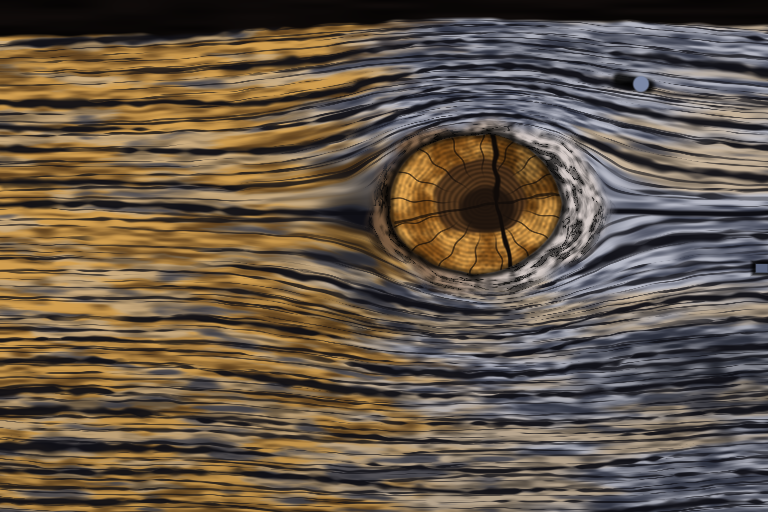
A WebGL 1 fragment shader for this texture:

```glsl
precision highp float;
// Weathered plank with a round knot: grain follows the stream lines of a flow
// around an ellipse, split by row-based cracks and stretched noise.
// The wood fades from amber at the left to bleached grey-blue at the right.
uniform vec2 u_resolution;

float hash(vec2 p) {
  return fract(sin(dot(p, vec2(127.1, 311.7))) * 43758.5);
}

float noise(vec2 p) {
  vec2 i = floor(p), f = fract(p);
  f = f * f * (3. - 2. * f);
  return mix(mix(hash(i), hash(i + vec2(1, 0)), f.x),
             mix(hash(i + vec2(0, 1)), hash(i + 1.), f.x), f.y);
}

float fbm(vec2 p) {
  float sum = 0., amp = .53;
  for (int i = 0; i < 4; i++) {
    sum += amp * noise(p);
    p = p * 2.03 + 7.3;
    amp *= .5;
  }
  return sum;
}

// Soft elliptical patch: 1 at the centre, falling to 0.
float blob(vec2 p, vec2 center, vec2 radius) {
  vec2 d = (p - center) / radius;
  return exp(-dot(d, d));
}

// Thin dark line between two points.
float stroke(vec2 p, vec2 a, vec2 b, float width) {
  vec2 d = b - a;
  float dist = length(p - a - d * clamp(dot(p - a, d) / dot(d, d), 0., 1.));
  return smoothstep(width, width * .3, dist);
}

// Broken cracks, one per row of grain, swelling and fading along their length.
float cracks(vec2 s, float rows, float amount) {
  float y = s.y * rows + .8 * noise(s * vec2(2.4, rows * .3));
  float row = floor(y);
  float d = abs(fract(y) - .3 - .4 * hash(vec2(row, rows)));
  d += .16 * (noise(vec2(s.x * 40., y * 5.)) - .5);
  float swell = .75 * noise(vec2(s.x * 3.2 + row * 17.3, row)) + .25 * noise(vec2(s.x * 15., row)) + amount;
  float w = .17 * smoothstep(.35, 1., swell);
  return smoothstep(.32, .55, swell) * smoothstep(w + .07, w * .3, d);
}

vec3 plank(vec2 p, vec2 s) {
  float fine = .5 * fbm(s * vec2(9, 80)) + .5 * noise(s * vec2(28, 160));
  float band = fbm(s * vec2(2, 17) + 4.);
  float stain = fbm(s * vec2(7, 45) + 21.);
  float tone = smoothstep(.24, .68, fine * .7 + band * .3);

  vec3 amber = mix(vec3(.38, .26, .12), vec3(.82, .62, .31), tone);
  vec3 tan_ = vec3(.75, .65, .51) * (.6 + .45 * tone);
  amber = mix(amber, tan_, .8 * smoothstep(.46, .62, stain));
  vec3 grey = mix(vec3(.22, .24, .31), vec3(.72, .73, .78), tone);
  grey = mix(grey, tan_, .75 * smoothstep(.5, .66, band));

  float bleached = p.x + .4 * (band + stain - 1.);
  bleached += .16 * blob(p, vec2(.88, .82), vec2(.2, .15)) - .1 * smoothstep(.45, .1, p.y);
  vec3 col = mix(amber, grey, smoothstep(.56, .92, bleached));

  // Weathered dark areas beside, below and to the right of the knot.
  float dark = .75 * blob(p, vec2(.7, .56), vec2(.07, .15))
             + .7 * blob(p, vec2(.82, .385), vec2(.2, .055))
             + .85 * blob(p, vec2(1.38, .28), vec2(.25, .09))
             + .4 * blob(p, vec2(1.1, .89), vec2(.3, .06))
             + .35 * smoothstep(.4, .05, p.y);
  float soot = stain * .5 + noise(s * vec2(13, 75)) * .4 + .2 * dark;
  col = mix(col, vec3(.2, .22, .29), .75 * smoothstep(.54, .7, soot));
  col *= 1. - .5 * min(dark, 1.) * (1. - .5 * tone);

  float split = max(cracks(s, 20., .1 + .1 * dark), .85 * cracks(s + 3.7, 41., .15 * dark));
  split = max(split, .65 * cracks(s + 8.1, 75., .1 * dark));
  float seam = smoothstep(.009, .002, abs(p.y - .579 - .012 * noise(p * 9.)));
  seam *= smoothstep(.54, .66, p.x) * step(p.x, .75) + smoothstep(1.17, 1.21, p.x);
  return mix(col, vec3(.05, .05, .075), max(split * .94, seam));
}

// Twisted pale collar around the knot, with grain running along it.
vec3 collar(vec2 p, vec2 q, float r) {
  float g = fbm(vec2(atan(q.y, q.x) * 4., r * 24. + 2. * noise(q * 5.)));
  vec3 col = mix(vec3(.36, .27, .19), vec3(.62, .59, .58), smoothstep(.76, 1.05, p.x));
  col *= .4 + .95 * smoothstep(.25, .72, .7 * g + .3 * noise(p * 90.));
  return col * (1. - .7 * smoothstep(.05, 0., abs(g - .38)));
}

vec3 knot(vec2 p, float edge) {
  vec2 d = (p - vec2(.947, .602)) / vec2(.166, .134);
  float r = length(d), wobble = noise(d * 4.);
  float ring = sin(105. * r + 7. * wobble);
  vec3 col = mix(vec3(.48, .29, .09), vec3(.85, .62, .3), smoothstep(.25, .7, fbm(d * 4. + 3.)));
  col *= .8 + .09 * ring + .3 * noise(p * 160.) - .4 * blob(d, vec2(.4, .45), vec2(.5));
  // Dark heart in two steps, then radial checks and the main splits.
  float heart = length(d - vec2(-.06, .07)) + .14 * (wobble - .5);
  col = mix(col, vec3(.25, .16, .09) * (1. + .2 * ring), .92 * smoothstep(.58, .5, heart));
  col = mix(col, vec3(.1, .065, .045), .85 * smoothstep(.38, .28, length(d - vec2(.03, -.08))));
  float t = atan(d.y, d.x) * 17. / 6.28319 + .35 * noise(vec2(r * 6., 3));
  float check = smoothstep(.017, .003, abs(fract(t) - .5) * r * .37);
  check *= smoothstep(.2, .6, r + .5 * hash(vec2(floor(t), 9)) - .25);
  vec2 j = p + .012 * (vec2(noise(p * 40.), noise(p * 40. + 9.)) - .5);
  vec2 bend = vec2(.972, .61);
  float gap = max(stroke(j, vec2(.961, .74), bend, .008), stroke(j, bend, vec2(.997, .475), .006));
  gap = max(gap, .7 * stroke(j, vec2(.77, .568), vec2(1.09, .62), .004));
  col = mix(col, vec3(.06, .04, .03), max(gap, .65 * check));
  return col * (1. - .6 * smoothstep(.9, 1., edge));
}

void main() {
  vec2 p = gl_FragCoord.xy / u_resolution * vec2(1.5, 1);

  // Stream coordinates around the collar.
  vec2 q = (p - vec2(.957, .597)) / vec2(.225, .165);
  float r = length(q), k = 1. / max(r * r, 1.);
  vec2 s = q * vec2(1. + k, 1. - .82 * k) * vec2(.225, .165);
  s.y += .014 * noise(s * vec2(3.5, 6) + 5.) + .004 * noise(p * 22.);
  float rim = r + .2 * (noise(q * 4.) - .5);
  vec3 col = mix(collar(p, q, r), plank(p, s), smoothstep(.92, 1.1, rim));

  vec2 e = (p - vec2(.928, .602)) / vec2(.168, .136);
  float edge = length(e) + .05 * (noise(e * 5.) - .5);
  col *= 1. - .75 * smoothstep(.08, 0., abs(edge - 1.02));
  col = mix(col, knot(p, edge), smoothstep(1.01, .98, edge));

  // Two metal pegs in dark holes.
  col *= 1. - .85 * stroke(p, vec2(1.21, .845), vec2(1.265, .832), .02);
  col = mix(col, vec3(.48, .53, .65), smoothstep(.018, .013, length(p - vec2(1.252, .836))));
  vec2 peg = abs(p - vec2(1.488, .476));
  float side = max(peg.x, peg.y * 1.4);
  col *= 1. - .8 * smoothstep(.025, .015, side);
  col = mix(col, vec3(.36, .4, .5), smoothstep(.014, .01, side));

  // Shadowed gap above the upper edge.
  float top = .926 + .032 * smoothstep(.2, .95, p.x) - .012 * smoothstep(1., 1.5, p.x);
  top += .008 * noise(vec2(p.x * 22., 1));
  vec3 shade = vec3(.04, .028, .025) * (.5 + noise(p * vec2(8, 90)));
  col = mix(col, shade, smoothstep(top - .005, top + .004, p.y));
  gl_FragColor = vec4(col, 1);
}
```
